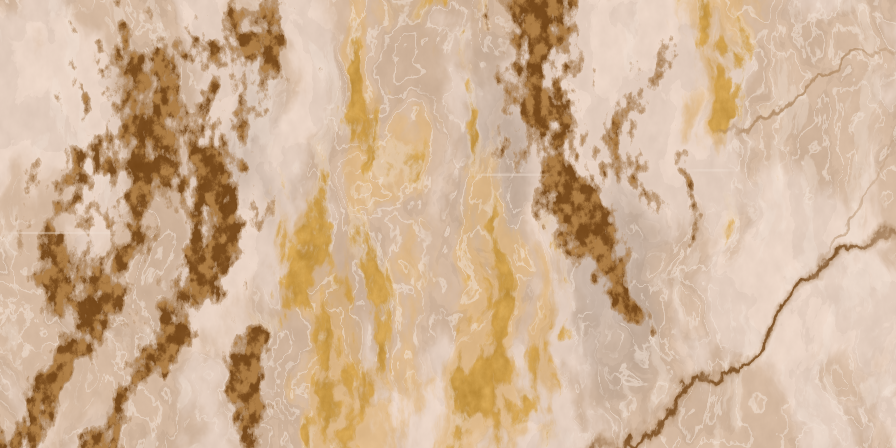
Write a Shadertoy shader that draws this texture.

```glsl
// Polished onyx slab: cream layers, eroded brown veins, golden streaks and fine cracks.

const vec3 CREAM = vec3(0.905, 0.82, 0.76);
const vec3 TAN   = vec3(0.825, 0.715, 0.62);
const vec3 GREY  = vec3(0.74, 0.66, 0.60);
const vec3 MILK  = vec3(0.94, 0.88, 0.83);
const vec3 HONEY = vec3(0.86, 0.70, 0.49);
const vec3 GOLD  = vec3(0.77, 0.57, 0.22);
const vec3 OCHRE = vec3(0.69, 0.54, 0.39);
const vec3 RUST  = vec3(0.47, 0.29, 0.11);
const vec3 AMBER = vec3(0.68, 0.49, 0.27);

float hash(vec2 p) {
    vec3 q = fract(p.xyx * 0.1031);
    q += dot(q, q.yzx + 33.33);
    return fract((q.x + q.y) * q.z);
}

float valueNoise(vec2 p) {
    vec2 i = floor(p), f = fract(p);
    f = f * f * (3.0 - 2.0 * f);
    return mix(mix(hash(i), hash(i + vec2(1, 0)), f.x),
               mix(hash(i + vec2(0, 1)), hash(i + vec2(1, 1)), f.x), f.y);
}

float fbm(vec2 p) {
    float sum = 0.0, amp = 0.5;
    for (int i = 0; i < 6; i++) {
        sum += amp * valueNoise(p);
        p = mat2(0.96, 0.28, -0.28, 0.96) * p * 2.03 + vec2(17.3, 9.1);
        amp *= 0.5;
    }
    return sum;
}

// Soft fields: 1 at the core, 0 at the rim, negative outside
float blob(vec2 p, vec2 centre, vec2 radii) {
    return 1.0 - length((p - centre) / radii);
}

float band(vec2 p, float path, float width, float low, float high) {
    float beyond = max(max(low - p.y, p.y - high), 0.0);
    return 1.0 - length(vec2(p.x - path, beyond)) / width;
}

// Thin line along a height curve, beginning at x = start
float crack(vec2 p, float height, float start, float width) {
    float line = 1.0 - smoothstep(width * 0.2, width, abs(p.y - height));
    return line * smoothstep(start, start + 0.06, p.x);
}

float seam(vec2 p, float height, float from, float to) {
    float span = smoothstep(from, from + 0.05, p.x) * (1.0 - smoothstep(to - 0.05, to, p.x));
    return span * (1.0 - smoothstep(0.001, 0.004, abs(p.y - height)));
}

float veinField(vec2 p) {
    float left = 0.30 - 0.32 * pow(max(1.0 - p.y / 0.6, 0.0), 2.0);
    float right = 0.20 + 0.28 * smoothstep(-0.1, 0.45, p.y) - 0.05 * smoothstep(0.55, 0.75, p.y);
    float slant = 1.20 + 0.8 * pow(max(0.85 - p.y, 0.0), 2.0);
    float f = band(p, left, 0.05, 0.0, 0.82);
    f = max(f, band(p, right, mix(0.04, 0.075, smoothstep(0.2, 0.4, p.y)), 0.0, 0.72));
    f = max(f, 0.6 * band(p.yx, 0.74 + 0.31 * p.x, 0.05, 0.30, 0.58));
    f = max(f, 0.8 * blob(p, vec2(0.35, 0.72), vec2(0.10, 0.15)));
    f = max(f, blob(p, vec2(0.15, 0.43), vec2(0.06, 0.15)));
    f = max(f, 1.3 * band(p, slant, mix(0.03, 0.085, smoothstep(0.3, 0.6, p.y)), 0.32, 1.0));
    f = max(f, 0.7 * band(p, 1.44 + 0.05 * cos(p.y * 14.0), 0.035, 0.60, 0.84));
    f = max(f, blob(p, vec2(1.53, 0.58), vec2(0.025, 0.08)));
    return max(f, 0.7 * band(p, 0.57, 0.03, 0.0, 0.25));
}

float goldField(vec2 p) {
    float f = blob(p, vec2(0.68, 0.42), vec2(0.10, 0.20));
    f = max(f, blob(p, vec2(0.77, 0.20), vec2(0.13, 0.32)));
    f = max(f, blob(p, vec2(0.82, 0.78), vec2(0.05, 0.20)));
    f = max(f, blob(p, vec2(1.09, 0.22), vec2(0.11, 0.36)));
    f = max(f, blob(p, vec2(1.23, 0.24), vec2(0.06, 0.26)));
    f = max(f, 0.8 * blob(p, vec2(1.60, 0.84), vec2(0.07, 0.25)));
    return max(f, 0.4 * blob(p, vec2(0.98, 0.85), vec2(0.10, 0.55)));
}

void mainImage(out vec4 fragColor, in vec2 fragCoord) {
    vec2 p = fragCoord / iResolution.y;
    vec2 warp = vec2(fbm(p * 6.0), fbm(p * 6.0 + 40.0)) - 0.5;
    vec2 q = p + 0.10 * warp;

    float clouds = fbm(q * vec2(6.0, 2.6) + 3.0);
    float layers = fbm(q * vec2(11.0, 7.0) + 21.0);
    float streaks = fbm(q * vec2(26.0, 8.0) + 60.0);
    float grain = fbm(p * vec2(46.0, 32.0) + 5.0);

    // Cream ground, paler to the right, with translucent grey pools
    float shade = clouds + 0.35 * (layers - 0.5) - 0.07 * smoothstep(1.3, 1.6, p.x);
    vec3 color = mix(CREAM, TAN, smoothstep(0.41, 0.56, shade));
    float pools = max(blob(q, vec2(1.12, 0.64), vec2(0.12, 0.26)),
                      blob(q, vec2(1.37, 0.42), vec2(0.11, 0.36)));
    pools = max(pools, blob(q, vec2(0.55, 0.66), vec2(0.14, 0.26)));
    color = mix(color, GREY, 0.6 * smoothstep(0.0, 0.6, pools + (clouds - 0.5) * 2.0));

    // Honey halos, broken up by streaks
    float gold = goldField(q);
    float halo = gold + (layers - 0.5) * 1.8 + (streaks - 0.5) * 2.0;
    color = mix(color, HONEY, 0.8 * smoothstep(-0.1, 0.5, halo));

    // Crisp mineral layers and milky wisps along noise contours
    color += 0.03 * (smoothstep(0.49, 0.51, layers) - 0.5);
    float contour = abs(fract(layers * 7.0 + streaks) - 0.5);
    float wisp = (1.0 - smoothstep(0.02, 0.14, contour)) * smoothstep(0.42, 0.62, clouds + 0.3 * (grain - 0.5));
    color = mix(color, MILK, 0.55 * wisp);
    color = mix(color, MILK, 0.4 * smoothstep(0.56, 0.66, streaks));

    // Golden mineral, mottled
    float ore = gold - 0.45 + (streaks - 0.5) * 3.2 + (grain - 0.5) * 1.2;
    color = mix(color, GOLD + 0.20 * (grain - 0.5), 0.85 * smoothstep(0.0, 0.55, ore));

    // Crumbling brown veins with an ochre rim
    float vein = 0.8 * veinField(q) + (streaks - 0.5) * 2.2 + (grain - 0.5) * 2.2;
    color = mix(color, OCHRE, 0.85 * smoothstep(-0.2, 0.2, vein));
    vec3 brown = mix(RUST, AMBER, smoothstep(0.36, 0.64, fbm(p * vec2(60.0, 45.0) + 90.0)));
    color = mix(color, brown, smoothstep(0.15, 0.5, vein));

    // Hairline cracks, fading in and out, and bright polished seams
    vec2 c = p + vec2(0.0, 0.16 * warp.x + 0.06 * (streaks - 0.5) + 0.03 * (grain - 0.5));
    float rise = 0.03 + 0.46 * smoothstep(1.38, 2.0, p.x) - 0.3 * max(1.4 - p.x, 0.0);
    float ledge = 0.73 + 0.12 * smoothstep(1.70, 1.95, p.x);
    float fine = max(crack(c, ledge, 1.58, 0.009), 0.7 * crack(c, 1.7 * p.x - 2.70, 1.82, 0.009));
    float strength = smoothstep(0.30, 0.55, layers + 0.1) * (1.0 - 0.6 * smoothstep(1.85, 2.0, p.x));
    color = mix(color, OCHRE, 0.45 * crack(c, rise, 1.26, 0.025));
    color = mix(color, RUST, 0.85 * strength * crack(c, rise, 1.26, 0.010));
    color = mix(color, OCHRE, 0.8 * strength * fine);
    float seams = max(seam(p, 0.48, 0.0, 0.28), seam(p, 0.61, 1.04, 1.24));
    color = mix(color, MILK, 0.4 * max(seams, seam(p, 0.62, 1.52, 1.66)));

    color += 0.06 * (grain - 0.5);
    fragColor = vec4(clamp(color, 0.0, 1.0), 1.0);
}
```
